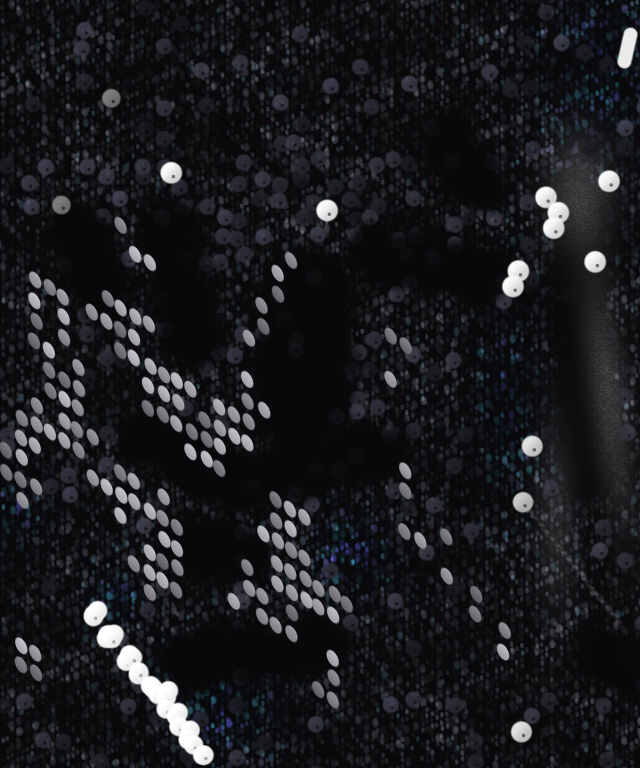
This texture is drawn by a Shadertoy shader. Its source:

```glsl
// Black sequinned cloth with silver scale patches, blue glitter, bare velvet and a satin fold.

float hash(vec2 p) {
    return fract(sin(dot(p, vec2(127.1, 311.7))) * 43758.55);
}

vec2 hash2(vec2 p) {
    return vec2(hash(p + 7.1), hash(p + 2.9));
}

float segment(vec2 p, vec4 s) {
    vec2 a = p - s.xy, b = s.zw - s.xy;
    return length(a - b * clamp(dot(a, b) / dot(b, b), 0.0, 1.0));
}

float glow(vec2 p, vec2 center, vec2 size) {
    vec2 d = (p - center) / size;
    return exp(-dot(d, d));
}

// Signed distance to the areas of upright silver scales
float scaleArea(vec2 p) {
    const vec4 wide[] = vec4[](
        vec4(.052, .625, .083, .50), vec4(.047, .48, .035, .365),
        vec4(.07, .46, .20, .32), vec4(.205, .33, .21, .225),
        vec4(.15, .60, .23, .455), vec4(.275, .41, .33, .47),
        vec4(.365, .32, .36, .19), vec4(.33, .235, .43, .22));
    const vec4 thin[] = vec4[](
        vec4(.53, .31, .58, .28), vec4(.595, .26, .66, .17),
        vec4(.52, .555, .51, .47), vec4(.025, .155, .05, .115),
        vec4(.15, .71, .205, .65), vec4(.52, .39, .53, .33),
        vec4(.44, .15, .43, .10), vec4(.32, .53, .37, .65));
    float d = 1.0;
    for (int i = 0; i < wide.length(); i++) d = min(d, segment(p, wide[i]) - .027);
    for (int i = 0; i < thin.length(); i++) d = min(d, segment(p, thin[i]) - .013);
    return d;
}

// Bare cloth where no sequins are sewn
float bareArea(vec2 p) {
    const vec4 bare[] = vec4[](
        vec4(.19, .43, .30, .37), vec4(.30, .37, .49, .41),
        vec4(.22, .70, .25, .56), vec4(.49, .67, .63, .64),
        vec4(.58, .82, .62, .76), vec4(.24, .29, .31, .28),
        vec4(.25, .14, .42, .16), vec4(.10, .70, .13, .62),
        vec4(.75, .74, .77, .38), vec4(.78, .15, .82, .13));
    float d = segment(p, vec4(.40, .61, .39, .47)) - .06;
    for (int i = 0; i < bare.length(); i++) d = min(d, segment(p, bare[i]) - .034);
    d += .008 * sin(p.x * 90.0 + sin(p.y * 60.0)) * sin(p.y * 75.0);
    return 1.0 - smoothstep(-.008, .022, d);
}

// Small tilted stitches, each with its own sparkle
vec3 stitches(vec2 p, float cell, float blue) {
    vec2 q = vec2(p.x, (p.y - .45 * p.x) * .75) / cell;
    vec2 id = floor(q), k = hash2(id);
    vec2 d = fract(q) - .5 - .3 * (k - .5);
    float shape = 1.0 - smoothstep(.16, .5, length(vec2(d.x + .3 * d.y, d.y * .75)));
    vec3 cool = mix(vec3(.25, .27, .75), vec3(.2, .65, .8), step(.45, k.x));
    vec3 tint = mix(vec3(.62, .61, .68), cool, min(blue + .45 * step(.85, k.x), .9));
    return tint * shape * pow(hash(id), 3.0) * (1.0 + .7 * blue);
}

// Round sequin: x is coverage, y is shading with a pinhole and shaded rim
vec2 disc(vec2 d, float r, float aa) {
    float shade = .85 + .15 * smoothstep(-r, r, d.y - d.x);
    shade *= mix(.5, 1.0, smoothstep(.0015, .003, length(d - r * vec2(.2, -.35))));
    return vec2(1.0 - smoothstep(r - aa, r + aa, length(d)), shade);
}

void mainImage(out vec4 fragColor, in vec2 fragCoord) {
    vec2 p = fragCoord / iResolution.y;
    float aa = 1.3 / iResolution.y;
    float bare = bareArea(p);
    float blue = glow(p, vec2(.78, .91), vec2(.08, .13)) + glow(p, vec2(.66, .48), vec2(.04, .13))
        + glow(p, vec2(.01, .33), vec2(.05)) + glow(p, vec2(.29, .08), vec2(.08))
        + glow(p, vec2(.46, .28), vec2(.06)) + glow(p, vec2(.15, .22), vec2(.04));

    // Dark ground and stitched texture
    vec3 col = vec3(.033, .033, .04);
    float drift = .65 + .35 * sin(p.x * 23.0 + 2.0 * sin(p.y * 17.0)) * sin(p.y * 29.0);
    col += (stitches(p, .0105, blue) + stitches(p + .37, .0065, blue)) * .38 * drift * (1.0 - bare);

    // Satin fold with fine grain and a seam
    float satin = .2 * glow(p, vec2(.755, .75), vec2(.04, .07))
        + .19 * glow(p, vec2(.85 - .12 * p.y, .49), vec2(.025, .15))
        + .11 * glow(p, vec2(.725, .33), vec2(.025, .12));
    col += satin * (.8 + .35 * hash(floor(p * 420.0)));
    float seam = segment(p, vec4(.69, .335, .81, .185));
    col += .14 * (1.0 - smoothstep(.001, .004, seam)) * (.6 + .4 * sin(p.y * 700.0));

    // Scattered dim sequins
    vec2 cell = floor(p / .025);
    for (int n = 0; n < 9; n++) {
        vec2 id = cell + vec2(n % 3, n / 3) - 1.0;
        vec2 c = (id + .2 + .6 * hash2(id)) * .025;
        float zone = .12 + .4 * glow(c, vec2(.30, .74), vec2(.25, .09)) + .5 * glow(c, vec2(.48, .52), vec2(.05, .08));
        vec2 s = disc(p - c, .0105, aa);
        float on = step(hash(id + 4.3), zone) * (1.0 - .85 * bare);
        col = mix(col, vec3(.20, .20, .25) * s.y * (.5 + hash(id)), s.x * on * .75);
    }

    // Slanted lattice of silver scales with ragged borders
    vec2 pitch = vec2(.0185, .027);
    vec2 grid = floor(vec2(p.x, p.y + .57 * p.x) / pitch);
    for (int n = 0; n < 9; n++) {
        vec2 id = grid + vec2(n % 3, n / 3) - 1.0, h = hash2(id);
        vec2 c = (id + .5) * pitch;
        c.y -= .57 * c.x;
        float on = step(scaleArea(c) + .022 * (h.x - .5), 0.0) * step(.1, h.y);
        vec2 d = p - c - .004 * (h - .5);
        float e = length(vec2(d.x + .35 * d.y, d.y) / vec2(.0074, .0115));
        float tone = .42 + .3 * hash(id) + 7.0 * (d.x + d.y);
        col = mix(col, tone * vec3(1.0, .98, 1.03), on * (1.0 - smoothstep(.82, 1.08, e)));
    }

    // Bright single sequins: position and brightness
    const vec3 sparks[] = vec3[](
        vec3(.223, .775, 1), vec3(.426, .726, 1), vec3(.793, .764, 1), vec3(.711, .743, 1),
        vec3(.727, .723, 1), vec3(.721, .703, 1), vec3(.775, .659, 1), vec3(.675, .647, 1),
        vec3(.668, .627, 1), vec3(.693, .419, .9), vec3(.681, .346, .8), vec3(.08, .733, .5),
        vec3(.145, .872, .5), vec3(.679, .047, .9));
    for (int i = 0; i < sparks.length(); i++) {
        vec2 s = disc(p - sparks[i].xy, .010 + .004 * sparks[i].z, aa);
        col = mix(col, vec3(.98) * s.y * sparks[i].z, s.x);
    }
    float glint = segment(p, vec4(.813, .92, .821, .955)) - .009;
    col = mix(col, vec3(.92), 1.0 - smoothstep(-aa, aa, glint));

    // Overlapping white run at the lower left
    for (int i = 0; i < 26; i++) {
        float t = float(i) / 25.0;
        vec2 c = mix(vec2(.118, .205), vec2(.272, .018), t);
        c += .019 * (hash2(vec2(i)) - .5);
        vec2 s = disc(p - c, .0125, aa);
        col = mix(col, vec3(sqrt(s.y)), s.x);
    }
    fragColor = vec4(col, 1.0);
}
```
